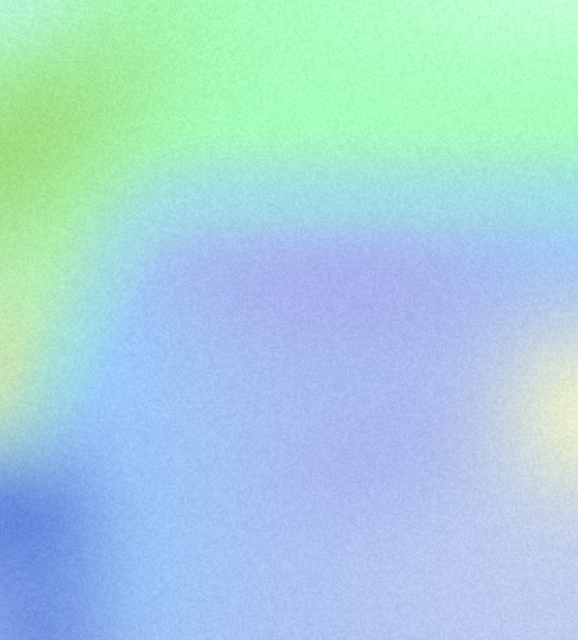
Reproduce this background procedurally as a Shadertoy shader.

```glsl
#define GRAIN_CELLS 300.0
#define GRAIN_STRENGTH 0.085
#define EDGE_HEIGHT 0.705
#define EDGE_DROP 0.385
#define EDGE_BEND 0.17
#define EDGE_SOFTNESS 0.115
#define PERIWINKLE vec3(0.645, 0.745, 0.95)
#define MINT vec3(0.645, 1.0, 0.74)
#define AQUA vec3(0.62, 0.88, 0.93)
#define SKY vec3(0.60, 0.80, 0.985)
#define ROYAL vec3(0.39, 0.53, 0.865)
#define CREAM vec3(0.92, 0.94, 0.80)

float hash(vec2 p) {
    vec3 q = fract(vec3(p.xyx) * 0.1031);
    q += dot(q, q.yzx + 33.33);
    return fract((q.x + q.y) * q.z);
}

float valueNoise(vec2 p) {
    vec2 cell = floor(p);
    vec2 f = fract(p);
    f = f * f * (3.0 - 2.0 * f);
    float low = mix(hash(cell), hash(cell + vec2(1, 0)), f.x);
    float high = mix(hash(cell + vec2(0, 1)), hash(cell + vec2(1, 1)), f.x);
    return mix(low, high, f.y);
}

// Soft elliptical falloff; tilt shears it upward to the right
float glow(vec2 uv, vec2 center, vec2 radius, float tilt) {
    vec2 d = uv - center;
    d.y -= tilt * d.x;
    d /= radius;
    return exp(-dot(d, d));
}

// Approximate signed distance above the curved green horizon
float horizonDistance(vec2 uv) {
    float t = uv.x / EDGE_BEND;
    float drop = EDGE_DROP * exp(-t * t);
    float slope = 2.0 * t * drop / EDGE_BEND;
    return (uv.y - EDGE_HEIGHT + drop) / sqrt(1.0 + slope * slope);
}

vec3 lowerField(vec2 uv) {
    vec3 color = PERIWINKLE;
    color = mix(color, vec3(0.75, 0.80, 0.94), 0.95 * glow(uv, vec2(1.0, 0.08), vec2(0.48, 0.27), 0.0));
    color = mix(color, vec3(0.66, 0.69, 0.93), 0.9 * glow(uv, vec2(0.60, 0.545), vec2(0.28, 0.10), 0.0));
    color = mix(color, vec3(0.66, 0.71, 0.94), 0.75 * glow(uv, vec2(0.67, 0.31), vec2(0.22, 0.11), 0.3));
    color = mix(color, SKY, 0.9 * glow(uv, vec2(0.15, 0.43), vec2(0.17, 0.17), 0.0));
    color = mix(color, SKY, 0.65 * glow(uv, vec2(0.24, 0.13), vec2(0.18, 0.24), 0.0));
    color = mix(color, SKY, 0.6 * glow(uv, vec2(1.02, 0.62), vec2(0.20, 0.09), 0.0));
    color = mix(color, ROYAL, 0.95 * glow(uv, vec2(0.03, 0.185), vec2(0.14, 0.13), 0.0));
    color = mix(color, ROYAL, 0.7 * glow(uv, vec2(0.07, -0.01), vec2(0.13, 0.16), 0.0));
    return mix(color, CREAM, glow(uv, vec2(1.03, 0.355), vec2(0.17, 0.15), 0.0));
}

vec3 upperField(vec2 uv) {
    vec3 color = MINT;
    color = mix(color, vec3(0.77, 1.0, 0.85), 0.9 * glow(uv, vec2(1.0, 1.03), vec2(0.38, 0.13), 0.0));
    color = mix(color, vec3(0.70, 0.95, 0.74), 0.7 * glow(uv, vec2(0.12, 0.58), vec2(0.20, 0.16), 0.0));
    color = mix(color, vec3(0.62, 0.87, 0.51), glow(uv, vec2(0.0, 0.755), vec2(0.27, 0.17), 0.5));
    color = mix(color, vec3(0.72, 0.95, 0.84), 0.9 * glow(uv, vec2(0.0, 1.02), vec2(0.15, 0.10), 0.0));
    return mix(color, vec3(0.79, 0.88, 0.70), 0.9 * glow(uv, vec2(-0.02, 0.42), vec2(0.12, 0.17), 0.0));
}

void mainImage(out vec4 fragColor, in vec2 fragCoord) {
    vec2 uv = fragCoord / iResolution.xy;

    // Blend the fields across the horizon with an aqua fringe
    float d = horizonDistance(uv) / EDGE_SOFTNESS;
    vec3 color = mix(lowerField(uv), upperField(uv), smoothstep(-1.0, 1.0, d));
    float fringe = exp(-4.0 * (d + 0.1) * (d + 0.1));
    color = mix(color, AQUA, 0.55 * fringe * smoothstep(0.02, 0.3, uv.x));

    // Fine film grain
    vec2 grainPos = fragCoord / iResolution.y * GRAIN_CELLS;
    float grain = 0.6 * valueNoise(grainPos) + 0.4 * valueNoise(grainPos * 1.7 + 41.0);
    color += GRAIN_STRENGTH * (grain - 0.5);

    fragColor = vec4(clamp(color, 0.0, 1.0), 1.0);
}
```
